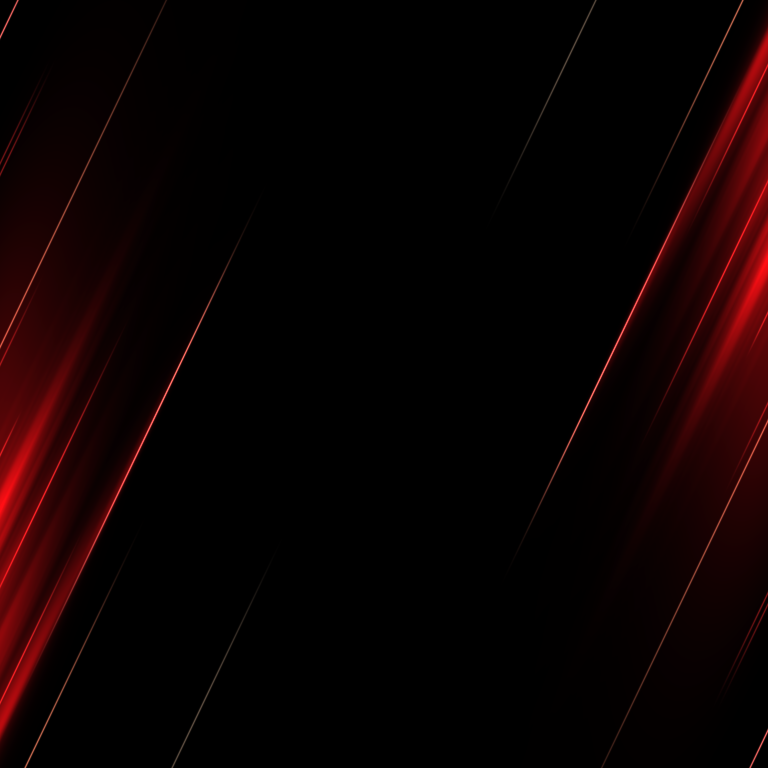
This background is drawn by a three.js fragment shader. Its source:

```glsl
// Slanted red light streaks glowing from two opposite edges of a black field.
varying vec2 vUv;

const float SLOPE = 2.087;           // rise over run of every streak
const float EDGE_LANE = -0.0175;     // lane of the bright outer edge
const float LINE_WIDTH = 0.0011;     // softness of the thin rays
const float STREAK_DENSITY = 62.0;   // streaks per unit of lane
const vec3 GLOW_RED = vec3(0.95, 0.055, 0.075);
const vec3 RAY_PINK = vec3(0.95, 0.40, 0.38);
const vec3 RAY_RED = vec3(0.80, 0.14, 0.15);
const vec3 RAY_COPPER = vec3(0.75, 0.40, 0.30);
const vec3 RAY_GREY = vec3(0.36, 0.30, 0.25);

float hash(float n) {
  return fract(sin(n * 127.1) * 4375.85);
}

float noise(float x) {
  float cell = floor(x);
  float f = fract(x);
  return mix(hash(cell), hash(cell + 1.0), f * f * (3.0 - 2.0 * f));
}

float bell(float x, float center, float width) {
  float d = (x - center) / width;
  return exp(-d * d);
}

// Layered noise that varies only across the streaks.
float streaks(float lane) {
  float sum = 0.0;
  float weight = 0.55;
  float density = STREAK_DENSITY;
  for (int i = 0; i < 3; i++) {
    sum += weight * noise(lane * density + 17.0 * float(i));
    density *= 2.1;
    weight *= 0.5;
  }
  return sum;
}

// Thin ray: brightest at height peak, fading towards low and high.
float ray(float lane, float y, float center, float low, float peak, float high) {
  float across = (lane - center) * SLOPE / length(vec2(1.0, SLOPE));
  float fade = smoothstep(low, peak, y) * (1.0 - smoothstep(peak, high, y));
  return bell(across, 0.0, LINE_WIDTH) * fade;
}

// Broad red light entering from the side of the canvas.
float sideGlow(float lane, float x) {
  float depth = EDGE_LANE - lane;
  float inside = smoothstep(-0.003, 0.006, depth);
  float body = 0.50 * (1.0 - smoothstep(0.10, 0.40, depth));
  float core = 0.50 * bell(depth, 0.137, 0.032);
  float reach = exp(-pow(x / 0.08, 1.3));
  float grain = mix(0.35 + 1.1 * streaks(lane), 0.95, smoothstep(0.13, 0.24, depth));
  float light = (body + core) * grain * reach;

  // Bright rim that runs further along the outer edge.
  light += 0.42 * bell(depth, 0.010, 0.011) * bell(x, 0.0, 0.125);
  float spill = 0.26 * exp(-max(-depth, 0.0) / 0.009) * bell(x, 0.0, 0.09);
  return light * inside + spill * (1.0 - inside);
}

void main() {
  // Half-turn symmetry about the centre.
  vec2 p = vUv;
  float middle = 0.5 - 0.5 / SLOPE;
  if (p.x - p.y / SLOPE > middle) p = 1.0 - p;
  float lane = p.x - p.y / SLOPE;
  float y = p.y;

  vec3 color = GLOW_RED * sideGlow(lane, p.x);

  // Outer edge ray, with a faint halo.
  color += RAY_PINK * ray(lane, y, EDGE_LANE, 0.08, 0.46, 0.70);
  color += RAY_COPPER * 0.40 * ray(lane, y, EDGE_LANE, 0.40, 0.58, 0.77);
  color += GLOW_RED * 0.30 * bell(lane, EDGE_LANE - 0.002, 0.005) * bell(y, 0.36, 0.14);

  // Rays inside the glow.
  color += RAY_RED * 0.85 * ray(lane, y, -0.113, 0.10, 0.36, 0.60);
  color += RAY_RED * 0.75 * ray(lane, y, -0.0405, -0.10, 0.13, 0.32);
  color += RAY_RED * 0.60 * ray(lane, y, -0.195, 0.30, 0.41, 0.47);
  color += RAY_RED * 0.50 * ray(lane, y, -0.2515, 0.40, 0.52, 0.65);

  // Lone rays on the dark field.
  color += RAY_COPPER * ray(lane, y, 0.0326, -0.40, 0.0, 0.335);
  color += RAY_GREY * ray(lane, y, 0.224, -0.30, 0.06, 0.31);
  color += RAY_COPPER * 0.85 * ray(lane, y, -0.2625, 0.20, 0.55, 1.25);
  color += RAY_PINK * ray(lane, y, -0.4557, 0.70, 0.95, 1.20);
  for (int i = 0; i < 2; i++) {
    float offset = 0.007 * float(i);
    color += RAY_RED * 0.55 * ray(lane, y, -0.370 - offset, 0.60, 0.77, 0.93);
  }

  gl_FragColor = vec4(clamp(color, 0.0, 1.0), 1.0);
}
```
